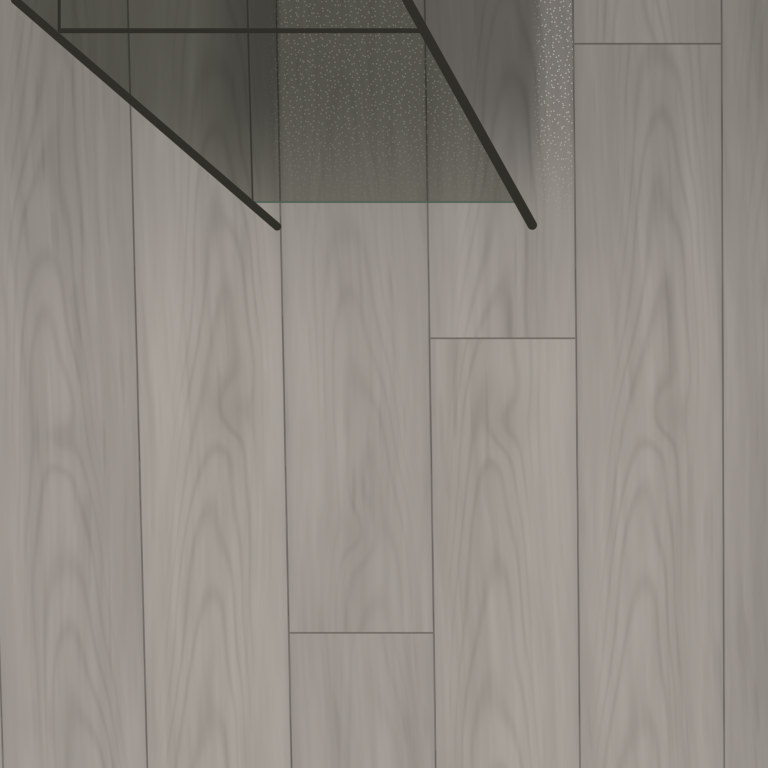
Give the GLSL for this texture, as a WebGL 2 fragment shader.

```glsl
#version 300 es
precision highp float;
// Grey wood planks in slightly fanned columns with stepped end joints, and a
// tinted glass table with dark edges across the top. Grain is stretched noise
// plus arched rings of layered sines; the sparkle is cellular noise.
uniform vec2 u_resolution;
out vec4 fragColor;

const vec3 WOOD_LIGHT = vec3(0.655, 0.633, 0.605);
const vec3 WOOD_DARK = vec3(0.45, 0.43, 0.40);
const vec3 SEAM = vec3(0.38, 0.36, 0.33);
const vec3 METAL = vec3(0.19, 0.18, 0.16);
const vec3 GLASS_EDGE = vec3(0.30, 0.36, 0.32);
const vec3 GLASS_TINT = vec3(0.70, 0.715, 0.685);
const vec2 PLANK_WIDTH = vec2(0.1878, 0.1933);  // at bottom, at top
const vec2 PLANK_START = vec2(0.004, -0.027);   // first seam, bottom and top
const float JOINT_START = 0.176;  // joint height in plank 2
const float JOINT_STEP = 0.3835;  // rise of the joint per plank
const float BOARD_LENGTH = 1.9175;
const float SEAM_HALF = 0.0011;
const float GLASS_FRONT = 0.263;  // depth of the front edge below the top
const float RING_RATE = 50.0;

float hash(vec2 p) {
  vec3 q = fract(p.xyx * vec3(0.1031, 0.1030, 0.0973));
  q += dot(q, q.yzx + 33.33);
  return fract((q.x + q.y) * q.z);
}

float noise(vec2 p) {
  vec2 i = floor(p), f = fract(p);
  f = f * f * (3.0 - 2.0 * f);
  return mix(mix(hash(i), hash(i + vec2(1, 0)), f.x),
             mix(hash(i + vec2(0, 1)), hash(i + vec2(1, 1)), f.x), f.y);
}

// Distance to the nearest scattered point
float cellular(vec2 p) {
  float nearest = 2.0;
  for (int k = 0; k < 9; k++) {
    vec2 cell = floor(p) + vec2(k % 3 - 1, k / 3 - 1);
    vec2 point = cell + vec2(hash(cell), hash(cell + 57.0));
    nearest = min(nearest, distance(p, point));
  }
  return nearest;
}

float segment(vec2 p, vec2 a, vec2 b) {
  vec2 ab = b - a;
  return length(p - a - ab * clamp(dot(p - a, ab) / dot(ab, ab), 0.0, 1.0));
}

float stroke(float d, float halfWidth) {
  float aa = 0.8 / u_resolution.y;
  return 1.0 - smoothstep(halfWidth - aa, halfWidth + aa, d);
}

// Arched rings, bent round one knot on each board
float figure(vec2 local, float seed) {
  float x = local.x - 0.5 - 0.10 * sin(local.y * 4.0 + seed * 20.0);
  vec2 toKnot = vec2(x + 0.25 - seed * 0.4, (local.y - 0.2 - 0.3 * seed) * 3.0);
  float knot = exp(-dot(toKnot, toKnot) * 70.0);
  float field = local.y + 4.5 * x * x + 0.16 * knot;
  field += 0.03 * sin(local.y * 13.0 + x * 9.0 + seed * 31.0)
         + 0.015 * sin(local.y * 29.0 - x * 17.0);
  float ring = pow(0.5 + 0.5 * sin(field * RING_RATE + seed * 40.0), 3.0);
  return ring * (1.0 - smoothstep(0.15, 0.38, abs(x))) + 0.8 * knot;
}

vec3 woodFloor(vec2 p) {
  float width = mix(PLANK_WIDTH.x, PLANK_WIDTH.y, p.y);
  float column = (p.x - mix(PLANK_START.x, PLANK_START.y, p.y)) / width;
  float plank = floor(column), u = column - plank;
  float along = (p.y - JOINT_START - (plank - 2.0) * JOINT_STEP) / BOARD_LENGTH;
  float board = floor(along);
  float seed = hash(vec2(plank + 7.0, board + 13.0));

  // Broad streaks, fibres and short dark pores
  vec2 g = vec2(column * width + seed * 9.0, p.y + seed * 5.0);
  g.x += 0.004 * sin(g.y * 9.0 + seed * 6.0);
  float streak = noise(g * vec2(32.0, 2.2));
  float fibre = noise(g * vec2(95.0, 4.5));
  float fine = noise(g * vec2(230.0, 16.0));
  float pore = smoothstep(0.72, 0.95, noise(g * vec2(150.0, 11.0) + 40.0));
  float grain = 0.20 * streak + 0.14 * fibre + 0.10 * fine + 0.13 * pore * streak;
  grain += mix(0.05, 0.17, seed) * figure(vec2(u, p.y), seed);
  vec3 wood = mix(WOOD_LIGHT, WOOD_DARK, grain - 0.06);
  wood *= 0.985 + 0.035 * hash(vec2(board + 3.0, plank + 21.0));

  // Long seams and end joints
  float side = min(u, 1.0 - u) * width;
  float end = min(fract(along), 1.0 - fract(along)) * BOARD_LENGTH;
  float wear = 0.6 + 0.3 * noise(vec2(plank * 5.0, p.y * 25.0));
  float seam = max(stroke(side, SEAM_HALF) * wear, stroke(end, SEAM_HALF) * 0.75);
  wood *= 1.0 - 0.05 * exp(-side * 180.0);
  return mix(wood, SEAM, seam);
}

void main() {
  vec2 p = gl_FragCoord.xy / u_resolution;
  float depth = 1.0 - p.y, aa = 1.0 / u_resolution.y;
  vec3 color = woodFloor(p);
  color *= 1.0 - 0.15 * smoothstep(0.5, 1.0, p.y) - 0.04 * smoothstep(0.9, 1.0, p.x);

  // Soft shadow behind the table
  float leftEdge = 0.0195 + 1.154 * depth, rightEdge = 0.530 + 0.555 * depth;
  float fade = 1.0 - smoothstep(0.10, 0.31, depth);
  float beside = smoothstep(rightEdge - aa, rightEdge + aa, p.x);
  color *= 1.0 - 0.22 * fade * beside * (1.0 - smoothstep(0.685, 0.715, p.x));
  color *= 1.0 - 0.10 * fade * beside * (1.0 - step(0.746, p.x));

  // Tinted glass, darker toward the top and in one strip
  float glass = smoothstep(leftEdge - aa, leftEdge + aa, p.x) * (1.0 - beside)
              * (1.0 - smoothstep(GLASS_FRONT - aa, GLASS_FRONT + aa, depth));
  float strip = smoothstep(0.25, 0.33, p.x) * (1.0 - smoothstep(0.355, 0.368, p.x));
  vec3 tint = GLASS_TINT * (1.05 - 0.16 * fade) * (1.0 - 0.20 * strip * fade);
  color *= mix(vec3(1.0), tint, glass);
  float sparkleZone = fade * (smoothstep(0.69, 0.71, p.x) * (1.0 - step(0.746, p.x))
                    + 0.6 * glass * smoothstep(0.34, 0.38, p.x));
  color += 0.16 * sparkleZone * (1.0 - smoothstep(0.05, 0.28, cellular(p * 150.0)));

  // Glass rims and dark bars, measured down from the top
  vec2 q = vec2(p.x, depth);
  float rim = stroke(segment(q, vec2(0.329, GLASS_FRONT), vec2(0.672, GLASS_FRONT)), 0.0013);
  color = mix(color, GLASS_EDGE, 0.85 * rim);
  float bars = stroke(segment(q, vec2(0.0195, 0.0), vec2(0.361, 0.295)), 0.0052);
  bars = max(bars, stroke(segment(q, vec2(0.530, 0.0), vec2(0.693, 0.293)), 0.0062));
  bars = max(bars, stroke(segment(q, vec2(0.078, 0.040), vec2(0.548, 0.040)), 0.0032));
  bars = max(bars, stroke(segment(q, vec2(0.077, 0.0), vec2(0.077, 0.040)), 0.0020));
  bars = max(bars, 0.8 * stroke(segment(q, vec2(0.322, 0.0), vec2(0.329, GLASS_FRONT)), 0.0011));
  color = mix(color, METAL, bars);
  fragColor = vec4(color, 1.0);
}
```
